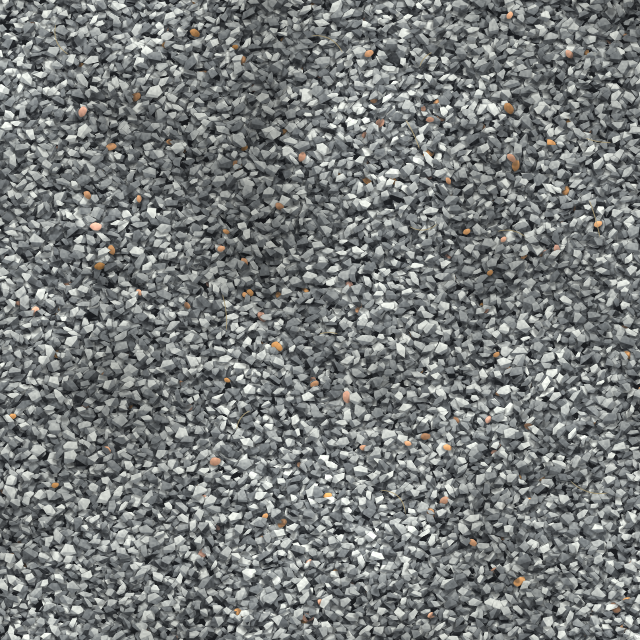
Give the GLSL for this texture, as a WebGL 1 fragment shader.

```glsl
precision highp float;
// Draws a bed of crushed slate: angular grey chips, dark gaps, a few warm pebbles and straws.
uniform vec2 u_resolution;

const float CHIPS_ACROSS = 54.0;   // grid cells across the canvas
const int   LAYERS = 7;            // chips piled on one another
const int   SIDES = 5;             // edges of a chip outline
const float SIZE_MIN = 0.36;       // chip half length, in cells
const float SIZE_MAX = 0.68;
const float TILT = 0.95;           // spread of directions about the horizontal
const float SHADOW_REACH = 0.20;   // in cells
const float SHADOW_DEPTH = 0.38;
const float PEBBLE_SHARE = 0.013;
const float STRAW_CELLS = 7.0;
const float STRAW_SHARE = 0.28;
const float STRAW_WIDTH = 0.0009;  // in canvas units
const vec3  GAP    = vec3(0.100, 0.108, 0.118);
const vec3  SLATE  = vec3(0.460, 0.480, 0.488);
const vec3  PALE   = vec3(0.905, 0.920, 0.890);
const vec3  OCHRE  = vec3(0.82, 0.60, 0.36);
const vec3  ROSE   = vec3(0.84, 0.65, 0.57);
const vec3  STRAW  = vec3(0.66, 0.60, 0.45);
const float TAU = 6.2831853;

vec4 hash4(vec2 p) {
  vec4 q = fract(p.xyxy * vec4(0.1031, 0.1030, 0.0973, 0.1099));
  q += dot(q, q.wzxy + 33.33);
  return fract((q.xxyz + q.yzzw) * q.zywx);
}

float noise(vec2 p) {
  vec2 i = floor(p), f = fract(p);
  f = f * f * (3.0 - 2.0 * f);
  vec2 e = vec2(0.0, 1.0);
  return mix(mix(hash4(i).x, hash4(i + e.yx).x, f.x),
             mix(hash4(i + e).x, hash4(i + e.yy).x, f.x), f.y);
}

vec2 direction(float angle) { return vec2(cos(angle), sin(angle)); }

vec2 rotate(vec2 p, float angle) {
  vec2 d = direction(angle);
  return vec2(d.x * p.x + d.y * p.y, d.x * p.y - d.y * p.x);
}

// Grey ramp from the gaps through slate to the palest faces.
vec3 slateColour(float tone) {
  vec3 low = mix(GAP, SLATE, clamp(2.0 * tone, 0.0, 1.0));
  return mix(low, PALE, clamp(2.0 * tone - 1.0, 0.0, 1.0));
}

// Signed distance to an uneven convex polygon with its sharpest tips cut round.
float chipDistance(vec2 q, float size, vec2 id) {
  float d = length(q) - 1.22 * size;
  for (int k = 0; k < SIDES; k++) {
    vec4 h = hash4(id + 13.0 * float(k) + vec2(7.0, 31.0));
    float angle = (float(k) + 0.7 * (h.x - 0.5)) * TAU / float(SIDES);
    d = max(d, dot(q, direction(angle)) - size * mix(0.72, 1.0, h.y));
  }
  return d;
}

// Paints one chip and its shadow over the colour below; p is relative to its centre.
vec3 paintChip(vec3 below, vec2 p, vec2 id, float grain, float pixel) {
  vec4 shape = hash4(id + vec2(71.0, 19.0));
  vec4 look = hash4(id + vec2(23.0, 157.0));
  bool pebble = look.w < PEBBLE_SHARE;
  float size = mix(SIZE_MIN, SIZE_MAX, shape.x * (0.5 + 0.5 * shape.x));
  float stretch = pebble ? 1.45 : mix(1.15, 2.3, shape.y);
  float angle = (shape.z - 0.5) * 2.0 * TILT + step(0.85, shape.w) * TAU * 0.2;
  vec2 q = rotate(p, angle) * vec2(1.0, stretch);
  float d = chipDistance(q, size, id);
  if (pebble) d = mix(d, length(q) - 0.7 * size, 0.65);
  d /= mix(1.0, stretch, 0.4);

  // Soft shadow, longer below the chip.
  float lit = smoothstep(0.0, SHADOW_REACH, d + 0.16 * p.y / size);
  below = mix(below, GAP, SHADOW_DEPTH * (1.0 - lit) * smoothstep(1.0, 0.75, length(p)));

  // A pale upper face and a darker face below a straight ridge.
  vec2 slope = direction(-0.25 * TAU + (look.y - 0.5) * 2.4);
  float ridge = dot(p, slope) - size * mix(0.03, 0.45, shape.w);
  float side = smoothstep(-0.7 * pixel, 0.7 * pixel, ridge);
  float tone = mix(0.43, 0.95, look.x) - side * mix(0.12, 0.46, look.z);
  tone += 0.09 * p.y / size + grain;
  vec3 face = slateColour(tone);
  if (pebble) face = mix(OCHRE, ROSE, look.x) * (mix(0.7, 1.1, look.z) + 0.35 * p.y / size + grain);
  return mix(below, face, smoothstep(0.7 * pixel, -0.7 * pixel, d));
}

// Coverage of sparse, thin bent straws.
float strawCover(vec2 uv, float pixel) {
  vec2 g = uv * STRAW_CELLS, id = floor(g);
  vec4 h = hash4(id + 211.0);
  vec2 q = rotate(fract(g) - mix(vec2(0.35), vec2(0.65), h.xy), h.z * TAU);
  float reach = mix(0.10, 0.24, h.y);
  float d = abs(q.y - (h.x - 0.5) * 5.0 * q.x * q.x) / STRAW_CELLS;
  float line = 1.0 - smoothstep(STRAW_WIDTH - 0.5 * pixel, STRAW_WIDTH + 0.5 * pixel, d);
  return line * smoothstep(reach, reach * 0.8, abs(q.x)) * step(h.w, STRAW_SHARE);
}

void main() {
  float pixel = 1.0 / u_resolution.y;
  vec2 uv = gl_FragCoord.xy * pixel;
  float grain = 0.12 * (noise(uv * 330.0) - 0.5) + 0.10 * (noise(uv * 140.0) - 0.5);
  vec3 colour = GAP;

  // Pile up the chips, the lower layers first.
  for (int layer = 0; layer < LAYERS; layer++) {
    vec2 g = uv * CHIPS_ACROSS + float(layer) * vec2(37.37, 53.71);
    vec2 cell = floor(g);
    for (int j = 0; j < 3; j++) {
      for (int i = 0; i < 3; i++) {
        vec2 id = cell + vec2(float(i) - 1.0, 1.0 - float(j));
        vec2 seed = id + 101.0 * float(layer);
        vec2 p = g - id - hash4(seed).xy;
        if (dot(p, p) < 1.0) colour = paintChip(colour, p, seed, grain, pixel * CHIPS_ACROSS);
      }
    }
  }

  // Straws and broad uneven light.
  colour = mix(colour, STRAW, 0.7 * strawCover(uv, pixel));
  float patches = 0.6 * noise(uv * 5.0 + 3.0) + 0.4 * noise(uv * 12.0 + 9.0);
  gl_FragColor = vec4(colour * mix(0.77, 1.25, patches), 1.0);
}
```
